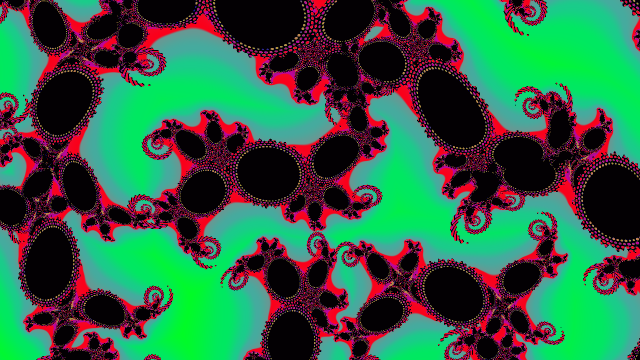
This background is drawn by a Shadertoy shader. Its source:

```glsl
const float CELL = 0.5;
const float MAX_DEPTH = 32.0;
const float TAU = 6.2831853;

float hash(vec2 p, float seed) {
    return fract(sin(dot(p, vec2(127.1, 311.7)) + seed * 74.7) * 43758.55);
}

mat2 rotate(float a) {
    return mat2(cos(a), sin(a), -sin(a), cos(a));
}

vec2 complexSqrt(vec2 z) {
    float r = length(z);
    return vec2(sqrt(0.5 * (r + z.x)), sign(z.y) * sqrt(0.5 * (r - z.x)));
}

vec2 gradientAt(vec2 cell) {
    float a = TAU * hash(cell, 9.0);
    return vec2(cos(a), sin(a));
}

float gradientNoise(vec2 p) {
    vec2 i = floor(p), f = p - i;
    vec2 u = f * f * f * (f * (f * 6.0 - 15.0) + 10.0);
    vec2 e = vec2(1.0, 0.0);
    float low = mix(dot(gradientAt(i), f), dot(gradientAt(i + e.xy), f - e.xy), u.x);
    float high = mix(dot(gradientAt(i + e.yx), f - e.yx), dot(gradientAt(i + e.xx), f - e.xx), u.x);
    return mix(low, high, u.y);
}

// Black oval with a scalloped fringe of beads; negative outside
float ovalDepth(vec2 z) {
    vec2 q = rotate(0.17) * z / vec2(0.255, 0.365);
    float r = length(q);
    if (r < 1.0) return MAX_DEPTH;
    if (r > 1.38) return -1.0;
    float turn = atan(q.y, q.x) / TAU;
    float rim = 1.16 + 0.11 * abs(sin(TAU * 11.0 * turn)) + 0.09 * abs(sin(TAU * 27.0 * turn));
    if (r > rim) return -1.0;
    float row = (r - 1.0) / 0.085;
    float level = floor(row);
    float along = turn * 60.0 + 0.5 * level;
    vec2 bead = vec2(fract(along), fract(row)) - 0.5;
    float vary = hash(vec2(floor(along), level), 7.0);
    float beadDepth = (level < 1.0 ? 12.4 : level < 2.0 ? 9.8 : 7.6) + 1.6 * vary;
    return mix(beadDepth, 17.0, smoothstep(0.3, 0.5, length(bead) + 0.1 * vary));
}

// Smooth escape depth of z*z + c, with ovals pulled back through the map
float juliaDepth(vec2 z, vec2 c) {
    float r = length(z);
    if (r > 2.0) return -log2(log(r));
    for (float n = 1.0; n <= MAX_DEPTH; n++) {
        float oval = ovalDepth(z);
        if (oval > 0.0) return oval;
        z = vec2(z.x * z.x - z.y * z.y, 2.0 * z.x * z.y) + c;
        float r2 = dot(z, z);
        if (r2 > 256.0) return n - log2(0.5 * log(r2));
    }
    return MAX_DEPTH;
}

// Beaded logarithmic spiral along one arm
float hookDepth(vec2 p, float radius) {
    float r = length(p) + 1e-4;
    if (r > radius) return 0.0;
    float angle = atan(p.y, p.x);
    float offset = abs(fract(log(r) * 0.95 - angle / TAU) - 0.5);
    float width = 0.22 + 0.04 * sin(22.0 * angle);
    float edge = width - offset - 0.3 * smoothstep(0.8 * radius, radius, r);
    float bead = 0.5 + 0.5 * sin(22.0 * angle + 40.0 * offset);
    return edge > 0.0 ? mix(16.0, 7.5 + 10.0 * edge, smoothstep(0.1, 0.6, bead)) : 0.0;
}

// One island: ovals, filaments and hooks at the tips
float islandDepth(vec2 z, vec2 c) {
    vec2 tip = 0.5 * (vec2(1.0, 0.0) + complexSqrt(vec2(1.0, 0.0) - 4.0 * c));
    vec2 sideTip = complexSqrt(-tip - c);
    float hooks = max(hookDepth(z - tip, 0.22), hookDepth(-z - tip, 0.22));
    hooks = max(hooks, max(hookDepth(z - sideTip, 0.17), hookDepth(-z - sideTip, 0.17)));
    return max(juliaDepth(z, c), hooks);
}

// Deepest of the islands scattered over staggered cells
float fieldDepth(vec2 p) {
    vec2 g = p / CELL;
    float depth = -1.0;
    for (float i = -1.0; i <= 1.0; i++) {
        float column = floor(g.x) + i;
        float shift = 0.5 * mod(column, 2.0);
        for (float j = -1.0; j <= 1.0; j++) {
            vec2 id = vec2(column, floor(g.y - shift) + j);
            if (hash(id, 1.0) < 0.05) continue;
            vec2 jitter = 0.4 * (vec2(hash(id, 2.0), hash(id, 3.0)) - 0.5);
            vec2 center = id + vec2(0.5, 0.5 + shift) + jitter;
            float size = 0.295 * mix(0.8, 1.2, hash(id, 4.0));
            vec2 local = rotate(TAU * hash(id, 5.0)) * (g - center) * CELL / size;
            vec2 c = mix(vec2(0.34, 0.64), vec2(0.43, 0.39), step(0.4, hash(id, 6.0)));
            depth = max(depth, islandDepth(local, c));
        }
    }
    return depth;
}

// Green sea, grey shallows, red and violet inlets, black cores
vec3 depthColor(float depth) {
    const int COUNT = 13;
    float stops[COUNT] = float[](0.7, 2.7, 3.8, 4.7, 6.2, 6.6, 8.8, 9.3, 11.4, 12.0, 13.6, 14.3, 15.0);
    vec3 colors[COUNT] = vec3[](
        vec3(0.0, 1.0, 0.1), vec3(0.0, 0.91, 0.38), vec3(0.1, 0.8, 0.54),
        vec3(0.27, 0.67, 0.62), vec3(0.4, 0.6, 0.58), vec3(0.98, 0.0, 0.1),
        vec3(0.96, 0.02, 0.14), vec3(0.74, 0.02, 0.62), vec3(0.67, 0.04, 0.55),
        vec3(0.78, 0.48, 0.34), vec3(0.66, 0.6, 0.22), vec3(0.04, 0.03, 0.65),
        vec3(0.01, 0.0, 0.01));
    vec3 color = colors[0];
    for (int i = 1; i < COUNT; i++)
        color = mix(color, colors[i], smoothstep(stops[i - 1], stops[i], depth));
    return color;
}

void mainImage(out vec4 fragColor, in vec2 fragCoord) {
    vec3 color = vec3(0.0);
    // Four samples smooth the edges
    for (int s = 0; s < 4; s++) {
        vec2 offset = 0.5 * vec2(s % 2, s / 2) - 0.25;
        vec2 p = (fragCoord + offset) / iResolution.y;
        vec2 bend = vec2(gradientNoise(p * 2.5 + 3.0), gradientNoise(p * 2.5 + 17.0));
        float tide = 0.8 * gradientNoise(p * 1.6 + 8.0);
        color += depthColor(fieldDepth(p + 0.06 * bend) + tide);
    }
    fragColor = vec4(color / 4.0, 1.0);
}
```
